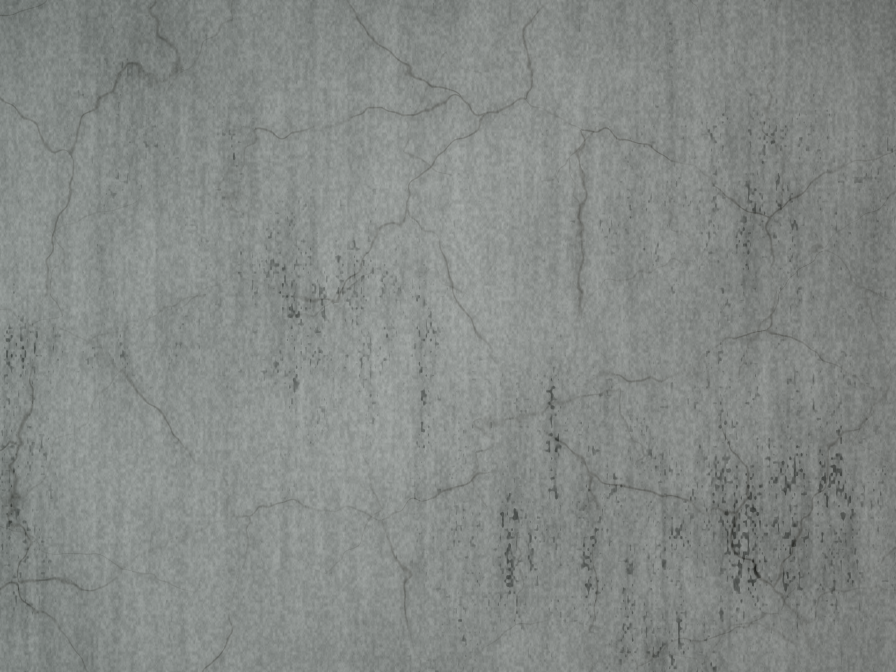
This texture is drawn by a Shadertoy shader. Its source:

```glsl
// Weathered grey concrete wall with hairline cracks, vertical streaks and dark specks.

const vec3 CONCRETE = vec3(0.590, 0.607, 0.597);
const vec3 CRACK_TINT = vec3(0.93, 1.0, 1.04);   // absorbed light, leaves a warm grey

vec2 hash2(vec2 p) {
    vec3 q = fract(p.xyx * vec3(0.1031, 0.1030, 0.0973));
    q += dot(q, q.yzx + 33.33);
    return fract((q.xx + q.yz) * q.zy);
}

// Two independent channels of smooth value noise.
vec2 noise2(vec2 p) {
    vec2 i = floor(p), f = fract(p);
    f = f * f * (3.0 - 2.0 * f);
    vec2 low = mix(hash2(i), hash2(i + vec2(1, 0)), f.x);
    vec2 high = mix(hash2(i + vec2(0, 1)), hash2(i + vec2(1, 1)), f.x);
    return mix(low, high, f.y);
}

float fbm(vec2 p, int octaves) {
    float sum = 0.0, amp = 0.5, total = 0.0;
    for (int k = 0; k < octaves; k++) {
        sum += amp * noise2(p).x;
        total += amp;
        p = mat2(0.99, 0.03, -0.03, 0.99) * p * 2.03 + 17.7;
        amp *= 0.55;
    }
    return sum / total;
}

// Bend straight cell borders into wandering, jagged lines.
vec2 warp(vec2 p) {
    return p + 0.075 * (noise2(p * 7.0) - 0.5)
             + 0.034 * (noise2(p * 21.0 + 5.0) - 0.5)
             + 0.014 * (noise2(p * 62.0 + 9.0) - 0.5);
}

// Voronoi border: x = distance to the border, y = random value of that border.
vec2 cellBorder(vec2 p) {
    vec2 cell = floor(p), f = fract(p), nearest = vec2(0), nearestId = vec2(0);
    float best = 9.0;
    for (int y = -1; y <= 1; y++)
    for (int x = -1; x <= 1; x++) {
        vec2 g = vec2(x, y);
        vec2 r = g + hash2(cell + g) - f;
        if (dot(r, r) < best) {
            best = dot(r, r);
            nearest = r;
            nearestId = g;
        }
    }
    vec2 border = vec2(9.0, 0.0);
    for (int y = -2; y <= 2; y++)
    for (int x = -2; x <= 2; x++) {
        vec2 g = nearestId + vec2(x, y);
        vec2 r = g + hash2(cell + g) - f;
        vec2 gap = r - nearest;
        if (dot(gap, gap) < 0.0001) continue;
        float d = dot(0.5 * (r + nearest), normalize(gap));
        if (d < border.x) border = vec2(d, hash2(2.0 * cell + g + nearestId + 40.0).x);
    }
    return border;
}

// Crack lines whose strength differs per border and fades along the way.
float cracks(vec2 p, float scale, float width, float missing, float pixel) {
    vec2 border = cellBorder(warp(p) * scale + 30.0);
    float d = border.x / scale;
    float strength = smoothstep(missing, missing + 0.6, border.y);
    strength *= mix(0.25, 1.0, smoothstep(0.2, 0.7, noise2(p * 11.0 + scale).x));
    float line = 1.0 - smoothstep(0.0, max(width, 1.2 * pixel), d);
    float halo = exp(-d * d / (9.0 * width * width));
    return strength * (0.8 * line + 0.2 * halo);
}

float patchAt(vec2 p, vec2 center, vec2 size) {
    vec2 q = (p - center) / size;
    return exp(-dot(q, q));
}

// Where grime gathers, broken into vertical columns.
float grimeAmount(vec2 p) {
    float m = 0.8 * patchAt(p, vec2(0.50, 0.53), vec2(0.16, 0.14));
    m += 0.8 * patchAt(p, vec2(0.635, 0.47), vec2(0.014, 0.15));
    m += 1.0 * patchAt(p, vec2(1.14, 0.25), vec2(0.22, 0.20));
    m += 0.6 * patchAt(p, vec2(0.08, 0.48), vec2(0.19, 0.05));
    m += 0.6 * patchAt(p, vec2(1.10, 0.70), vec2(0.26, 0.18));
    m += 0.6 * patchAt(p, vec2(0.03, 0.28), vec2(0.06, 0.28));
    m += 0.4 * patchAt(p, vec2(0.70, 0.25), vec2(0.14, 0.16));
    m += 0.5 * smoothstep(0.45, 0.75, fbm(p * vec2(5.0, 3.0) + 3.0, 3));
    return clamp(m * (0.2 + 1.5 * fbm(p * vec2(45.0, 6.0), 3)), 0.0, 1.0);
}

// Small soft pits, loosely gathered into upright runs.
float specks(vec2 p, float threshold) {
    float pits = noise2(p * vec2(290.0, 170.0)).x;
    float runs = noise2(p * vec2(95.0, 30.0) + 7.0).x;
    return smoothstep(threshold, threshold + 0.28, 0.65 * pits + 0.35 * runs);
}

void mainImage(out vec4 fragColor, in vec2 fragCoord) {
    vec2 p = fragCoord / iResolution.y;
    vec2 uv = fragCoord / iResolution.xy;
    float pixel = 1.0 / iResolution.y;

    // Broad light falloff, soft blotches, vertical streaks and fine grain
    vec2 fromLight = (uv - vec2(0.44, 0.48)) * vec2(1.0, 1.05);
    float shade = 0.27 * dot(fromLight, fromLight);
    shade += 0.09 * (fbm(p * 3.5 + 8.0, 4) - 0.5);
    shade += 0.075 * (fbm(p * vec2(80.0, 5.0), 3) - 0.5);
    shade += 0.120 * (fbm(p * vec2(270.0, 180.0), 2) - 0.5);

    // Grime film, drips and specks
    float grime = grimeAmount(p);
    float drips = smoothstep(0.4, 0.9, fbm(p * vec2(150.0, 20.0) + 2.0, 2));
    float dots = specks(p, mix(0.80, 0.52, grime));
    float film = grime * (0.045 + 0.06 * drips) + dots * (0.08 + 0.11 * grime);

    // Large cracks and a fainter, finer web
    float crack = 0.11 * cracks(p, 3.6, 0.0036, -0.15, pixel);
    crack += 0.06 * cracks(p + 4.0, 5.5, 0.0030, 0.30, pixel);

    vec3 color = CONCRETE - shade - film - crack * CRACK_TINT;
    color.r += 0.012 * (uv.x - 0.5);
    fragColor = vec4(color, 1.0);
}
```
